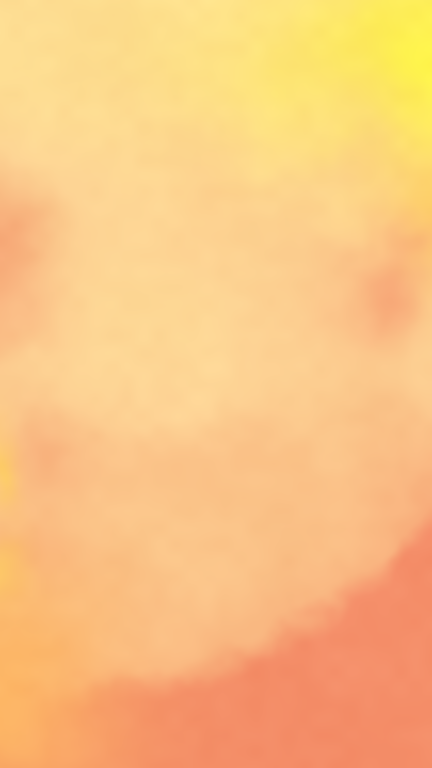
Write a Shadertoy shader that draws this background.

```glsl
const vec3 CREAM = vec3(0.995, 0.870, 0.580);
const vec3 SAND = vec3(0.992, 0.832, 0.585);
const vec3 PEACH = vec3(0.982, 0.755, 0.530);
const vec3 ROSE = vec3(0.965, 0.640, 0.455);
const vec3 CORAL = vec3(0.955, 0.540, 0.400);
const vec3 ORANGE = vec3(0.995, 0.725, 0.400);
const vec3 GOLD = vec3(0.995, 0.810, 0.360);
const vec3 LEMON = vec3(0.995, 0.955, 0.270);
const float WARP = 0.12;         // wandering of the cloud edges
const float NOISE_SCALE = 9.0;   // cloud cells per canvas height
const float MOTTLE = 0.045;      // variation of brightness
const float GRAIN_SCALE = 48.0;  // fine cells per canvas height
const float GRAIN = 0.018;       // strength of the fine cells

float hash(vec2 p) {
    return fract(sin(dot(p, vec2(127.1, 311.7))) * 43758.545);
}

float noise(vec2 p) {
    vec2 i = floor(p), f = fract(p);
    f = f * f * (3.0 - 2.0 * f);
    return mix(mix(hash(i), hash(i + vec2(1, 0)), f.x),
               mix(hash(i + vec2(0, 1)), hash(i + vec2(1, 1)), f.x), f.y);
}

float fbm(vec2 p) {
    float sum = 0.0, amp = 0.5;
    for (int i = 0; i < 4; i++) {
        sum += amp * noise(p);
        p = p * 2.03 + 17.3;
        amp *= 0.5;
    }
    return sum;
}

// Soft elliptical glow
float glow(vec2 p, vec2 center, vec2 radius) {
    vec2 d = (p - center) / radius;
    return exp(-dot(d, d));
}

void mainImage(out vec4 fragColor, in vec2 fragCoord) {
    vec2 uv = fragCoord / iResolution.xy;
    vec2 q = fragCoord / iResolution.y;
    vec2 drift = vec2(fbm(q * NOISE_SCALE), fbm(q * NOISE_SCALE + 41.7)) - 0.47;
    vec2 p = uv + WARP * drift * vec2(1.4, 0.8);

    // Vertical wash
    vec3 color = mix(PEACH, SAND, smoothstep(0.28, 0.56, p.y));
    color = mix(color, CREAM, smoothstep(0.74, 0.92, p.y));

    // Pale warmth in the middle, darker band beneath it
    color = mix(color, CREAM, 0.35 * glow(p, vec2(0.32, 0.59), vec2(0.22, 0.08)));
    color = mix(color, PEACH, 0.65 * glow(p, vec2(0.48, 0.40), vec2(0.28, 0.055)));
    color = mix(color, SAND, 0.35 * glow(p, vec2(0.35, 0.29), vec2(0.25, 0.06)));
    color = mix(color, PEACH, 0.30 * glow(p, vec2(0.48, 0.72), vec2(0.10, 0.08)));

    // Yellow light in the upper right
    color = mix(color, LEMON, 0.42 * glow(p, vec2(0.95, 0.93), vec2(0.50, 0.17)));
    color = mix(color, LEMON, 0.90 * glow(p, vec2(1.02, 0.93), vec2(0.25, 0.11)));
    color = mix(color, GOLD, 0.90 * glow(p, vec2(1.06, 0.73), vec2(0.16, 0.08)));

    // Rosy clouds along both sides
    color = mix(color, PEACH, 0.55 * glow(p, vec2(0.80, 0.60), vec2(0.18, 0.14)));
    color = mix(color, ROSE, 0.90 * glow(p, vec2(0.89, 0.63), vec2(0.115, 0.065)));
    color = mix(color, ROSE, 0.45 * glow(p, vec2(0.94, 0.70), vec2(0.08, 0.03)));
    color = mix(color, ROSE, 0.85 * glow(p, vec2(-0.02, 0.67), vec2(0.15, 0.075)));
    color = mix(color, ROSE, 0.45 * glow(p, vec2(0.00, 0.57), vec2(0.10, 0.06)));
    color = mix(color, ROSE, 0.55 * glow(p, vec2(0.11, 0.405), vec2(0.12, 0.055)));
    color = mix(color, ROSE, 0.40 * glow(p, vec2(0.08, 0.27), vec2(0.13, 0.05)));
    color = mix(color, ROSE, 0.60 * glow(p, vec2(1.02, 0.36), vec2(0.19, 0.10)));
    color = mix(color, GOLD, 0.75 * glow(p, vec2(-0.02, 0.39), vec2(0.04, 0.05)));

    // Coral bank rising to the lower right
    float bank = 0.095 + 0.24 * p.x * p.x * p.x - p.y;
    color = mix(color, CORAL, 0.30 * smoothstep(-0.10, 0.05, bank));
    color = mix(color, CORAL, 0.90 * smoothstep(-0.025, 0.030, bank));

    // Orange corner at the lower left
    color = mix(color, ORANGE, 0.95 * glow(p, vec2(-0.04, 0.08), vec2(0.30, 0.16)));
    color = mix(color, GOLD, 0.60 * glow(p, vec2(-0.02, 0.24), vec2(0.06, 0.04)));

    // Cloud mottling and fine grain, strongest in green and blue
    float grain = noise(q * GRAIN_SCALE) - 0.5;
    color += (MOTTLE * drift.y + GRAIN * grain) * vec3(0.4, 1.0, 1.0);
    fragColor = vec4(clamp(color, 0.0, 1.0), 1.0);
}
```
